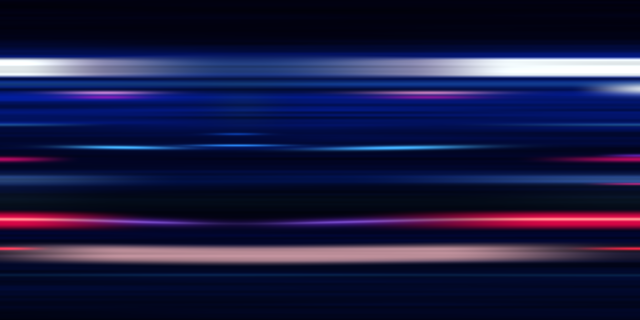
Give the GLSL for this background, as a WebGL 2 fragment shader.

```glsl
#version 300 es
precision highp float;
// Horizontal light trails on a midnight blue field, as in a long exposure.
// Soft vertical gradients form the base; each trail is a band in y with a
// fade along x, and stretched value noise adds the fine speed lines.

#define NIGHT vec3(0.003, 0.005, 0.065)
#define BLUE vec3(0.003, 0.075, 0.36)
#define STEEL vec3(0.19, 0.31, 0.53)
#define MAUVE vec3(0.58, 0.57, 0.72)
#define WHITE vec3(0.96, 0.99, 1.0)
#define CYAN vec3(0.27, 0.68, 0.78)
#define RED vec3(0.84, 0.02, 0.27)
#define PEACH vec3(0.77, 0.58, 0.62)
#define VIOLET vec3(0.27, 0.1, 0.46)
#define SEAM 0.38
#define GRAIN 0.45

uniform vec2 u_resolution;
out vec4 fragColor;

float hash(vec2 p) {
    return fract(sin(dot(p, vec2(127.1, 311.7))) * 43758.5453);
}

float noise(vec2 p) {
    vec2 i = floor(p), f = fract(p);
    f = f * f * (3.0 - 2.0 * f);
    vec2 e = vec2(0.0, 1.0);
    return mix(mix(hash(i), hash(i + e.yx), f.x),
               mix(hash(i + e.xy), hash(i + e.yy), f.x), f.y);
}

float bell(float v, float center, float width) {
    float d = (v - center) / width;
    return exp(-d * d);
}

// Flat band with softened upper and lower edges
float band(float y, float center, float halfHeight, float soft) {
    return 1.0 - smoothstep(halfHeight - soft, halfHeight + soft, abs(y - center));
}

// Elliptical streak of light
float streak(vec2 p, vec2 center, vec2 size) {
    return bell(p.x, center.x, size.x) * bell(p.y, center.y, size.y);
}

// Fades in from the left end (a) and toward the right end (b to 1)
float ends(float x, float a, float b) {
    return 1.0 - smoothstep(0.0, a, x) + smoothstep(b, 1.0, x);
}

vec3 backdrop(vec2 p) {
    float upper = (1.0 - smoothstep(0.79, 0.89, p.y)) * smoothstep(0.49, 0.68, p.y);
    vec3 c = NIGHT + BLUE * upper * (1.0 - 0.15 * bell(p.x, SEAM, 0.1));
    c += vec3(0.02, 0.04, 0.0) * streak(p, vec2(SEAM, 0.67), vec2(0.05, 0.06));
    c += vec3(0.0, 0.045, 0.14) * bell(p.y, 0.44, 0.026);
    c += vec3(0.0, 0.01, 0.06) * bell(p.y, 0.47, 0.09);
    c += vec3(0.008, 0.03, 0.0) * bell(p.y, 0.37, 0.03);
    c += vec3(0.0, 0.01, 0.08) * bell(p.y, 0.265, 0.03);
    return c + vec3(0.0, 0.025, 0.085) * bell(p.y, 0.11, 0.12);
}

void main() {
    vec2 p = gl_FragCoord.xy / u_resolution;
    float x = p.x, y = p.y;
    float lines = 0.6 * noise(vec2(x * 2.0, y * 125.0)) + 0.4 * noise(vec2(x * 3.0 + 9.0, y * 60.0));
    vec3 col = backdrop(p) * (1.0 + GRAIN * (2.0 * lines - 1.0));

    // Broad white trail, dimmed to steel blue near the seam
    float side = x < SEAM ? (SEAM - x) / 0.36 : (x - SEAM) / 0.44;
    vec3 beam = mix(STEEL, MAUVE, smoothstep(0.05, 0.72, side));
    beam = mix(beam, WHITE, smoothstep(0.58, 0.97, side));
    beam *= 0.94 + 0.06 * smoothstep(0.5, 1.0, side) + 0.35 * (lines - 0.5);
    col += BLUE * exp(-abs(y - 0.79) / 0.035) * (0.15 + 0.35 * smoothstep(0.3, 1.0, side));
    float beamShape = band(y, 0.789, 0.028, 0.007 + 0.012 * (1.0 - smoothstep(0.0, 0.8, side)));
    col = mix(col, beam, beamShape * mix(0.75, 1.0, smoothstep(0.0, 0.7, side)));
    col += vec3(0.06, 0.15, 0.15) * bell(y, 0.738, 0.01);
    col *= 1.0 - 0.4 * bell(y, 0.753, 0.005) - 0.35 * bell(y, 0.72, 0.005);
    col = mix(col, WHITE, 0.9 * smoothstep(0.89, 1.02, x) * bell(y, 0.722, 0.017));

    // Paired pink streaks with a magenta underside
    for (int i = 0; i < 2; i++) {
        vec2 c = vec2(0.165 + 0.505 * float(i), 0.71);
        float w = 0.075 + 0.025 * float(i);
        col += vec3(0.75, 0.42, 0.4) * streak(p, c, vec2(w, 0.006));
        col += vec3(0.5, 0.0, 0.12) * streak(p, c - vec2(0.0, 0.014), vec2(w * 0.8, 0.006));
    }

    // Thin cyan trails, gently tilted
    col += CYAN * 0.35 * ends(x, 0.19, 0.68) * bell(y, 0.61, 0.005);
    float tiltL = 0.539 - 0.02 * (x - 0.2), tiltR = 0.538 + 0.03 * (x - 0.62);
    col += CYAN * streak(p, vec2(0.19, tiltL), vec2(0.085, 0.0055));
    col += CYAN * streak(p, vec2(0.62, tiltR), vec2(0.12, 0.0065));
    col += BLUE * 0.4 * streak(p, vec2(0.42, 0.54), vec2(0.33, 0.014));
    col += vec3(0.15, 0.46, 0.68) * streak(p, vec2(0.37, 0.5455), vec2(0.07, 0.004));
    col += vec3(0.03, 0.18, 0.4) * streak(p, vec2(0.37, 0.581), vec2(0.04, 0.004));

    // Narrow red trail and the blue haze beneath it
    col += RED * 0.85 * ends(x, 0.13, 0.8) * bell(y, 0.502, 0.008);
    col += VIOLET * smoothstep(0.92, 1.0, x) * bell(y, 0.514, 0.005);
    float haze = ends(x, 0.3, 0.52);
    col += vec3(0.17, 0.24, 0.28) * haze * bell(y, 0.439, 0.015) * (0.7 + 0.6 * lines);
    col += vec3(0.02, 0.035, 0.04) * ends(x, 0.2, 0.7) * bell(y, 0.385, 0.035);
    col += RED * 0.7 * smoothstep(0.9, 1.0, x) * bell(y, 0.425, 0.004);

    // Strong red trail with a hot core, thinning to violet
    float hot = 1.0 - smoothstep(0.02, 0.25, x) + smoothstep(0.52, 0.88, x);
    float bend = 0.312 - 0.011 * bell(x, SEAM, 0.2);
    col = mix(col, RED, hot * band(y, bend, 0.023, 0.013));
    col += vec3(0.25, 0.55, 0.3) * hot * bell(y, bend + 0.003, 0.005);
    float violetFade = bell(x, 0.23, 0.1) + bell(x, 0.54, 0.13);
    col += VIOLET * violetFade * bell(y, bend, 0.013);
    col += MAUVE * 0.3 * violetFade * bell(y, bend, 0.004);

    // Wide peach trail sagging toward the seam
    float sag = 0.211 - 0.008 * bell(x, SEAM, 0.28);
    float body = smoothstep(-0.08, 0.2, x) * (1.0 - smoothstep(0.68, 1.0, x));
    vec3 peach = PEACH * (0.8 + 0.4 * lines);
    col = mix(col, peach, (0.14 + 0.81 * body) * band(y, sag, 0.024, 0.014));
    col += RED * vec3(1.0, 3.0, 0.4) * ends(x, 0.09, 0.87) * bell(y, 0.223, 0.005);
    col += vec3(0.02, 0.08, 0.1) * bell(y, 0.14, 0.005) * (0.5 + lines);

    fragColor = vec4(clamp(col, 0.0, 1.0), 1.0);
}
```
